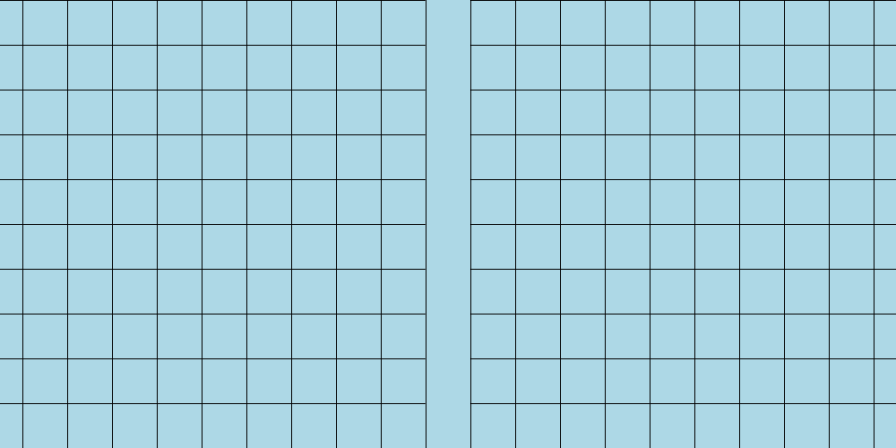
A Shadertoy shader for this pattern:

```glsl
// Thin black square grid on pale blue, with one central column left free of
// horizontal rules. Each rule is a periodic pulse, integrated exactly over
// the pixel footprint so hairlines stay smooth at any canvas size.

const vec3 PAPER = vec3(0.678, 0.847, 0.902);
const vec3 INK = vec3(0.0);
const float ROWS = 10.0;        // cells over the canvas height
const float LINE_WIDTH = 0.02;  // rule thickness, in cells
const float GAP_HALF = 0.5;     // half width of the open column, in cells

// Integral from 0 to t of a pulse that starts at every whole number
float pulseIntegral(float t) {
    return floor(t) * LINE_WIDTH + min(fract(t), LINE_WIDTH);
}

// Mean pulse value over a pixel of the given footprint
float lineCoverage(float t, float footprint) {
    float halfStep = 0.5 * footprint;
    return (pulseIntegral(t + halfStep) - pulseIntegral(t - halfStep)) / footprint;
}

void mainImage(out vec4 fragColor, in vec2 fragCoord) {
    // Cell units: x from the centre, y downward from the top edge
    float footprint = ROWS / iResolution.y;
    float x = (fragCoord.x - 0.5 * iResolution.x) * footprint;
    float y = (iResolution.y - fragCoord.y) * footprint;

    // Vertical rules run everywhere; horizontal ones skip the open column
    float vertical = lineCoverage(x + GAP_HALF, footprint);
    float outsideGap = clamp((abs(x) - GAP_HALF) / footprint + 0.5, 0.0, 1.0);
    float horizontal = lineCoverage(y, footprint) * outsideGap;

    // Union of both sets of rules
    float ink = 1.0 - (1.0 - vertical) * (1.0 - horizontal);
    fragColor = vec4(mix(PAPER, INK, ink), 1.0);
}
```
